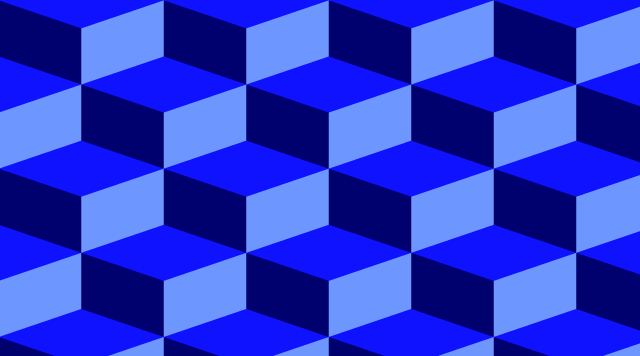
Reproduce this pattern procedurally as a Shadertoy shader.

```glsl
// Lengths are fractions of the canvas height
const vec2  HALF_CELL = vec2(0.2317, 0.2364);  // half a cube's width, row spacing
const vec2  ORIGIN    = vec2(0.2284, 0.9990);  // centre of one top face
const float RISE      = 0.3333;                // half height of a top face, in rows
const float WALL      = 1.0 - RISE;            // height of a side face, in rows
const vec3  TOP_BLUE   = vec3(0.06, 0.07, 1.00);
const vec3  LIGHT_BLUE = vec3(0.43, 0.59, 1.00);
const vec3  DARK_BLUE  = vec3(0.00, 0.00, 0.43);
const int   SAMPLES    = 4;                    // smoothing samples per axis

// Colour of the stacked cubes at p; even rows are centred on even columns
vec3 cubeColor(vec2 p) {
    vec2 cell = (p - ORIGIN) / HALF_CELL;
    float side = mod(cell.x + 1.0, 2.0) - 1.0;
    float across = abs(side);

    // Walk down from the upper edge of the even row's top face
    float evenTop = 2.0 * RISE * (1.0 - across);
    float oddTop  = 2.0 * RISE * across;
    float down = mod(-cell.y + 0.5 * evenTop, 2.0);

    if (down < evenTop) return TOP_BLUE;
    down -= evenTop;
    if (down < WALL) return side < 0.0 ? DARK_BLUE : LIGHT_BLUE;
    down -= WALL;
    if (down < oddTop) return TOP_BLUE;
    return side < 0.0 ? LIGHT_BLUE : DARK_BLUE;
}

void mainImage(out vec4 fragColor, in vec2 fragCoord) {
    // Average a grid of samples inside the pixel to smooth the edges
    vec3 sum = vec3(0.0);
    for (int j = 0; j < SAMPLES; j++) {
        for (int i = 0; i < SAMPLES; i++) {
            vec2 jitter = (vec2(i, j) + 0.5) / float(SAMPLES) - 0.5;
            sum += cubeColor((fragCoord + jitter) / iResolution.y);
        }
    }
    fragColor = vec4(sum / float(SAMPLES * SAMPLES), 1.0);
}
```
